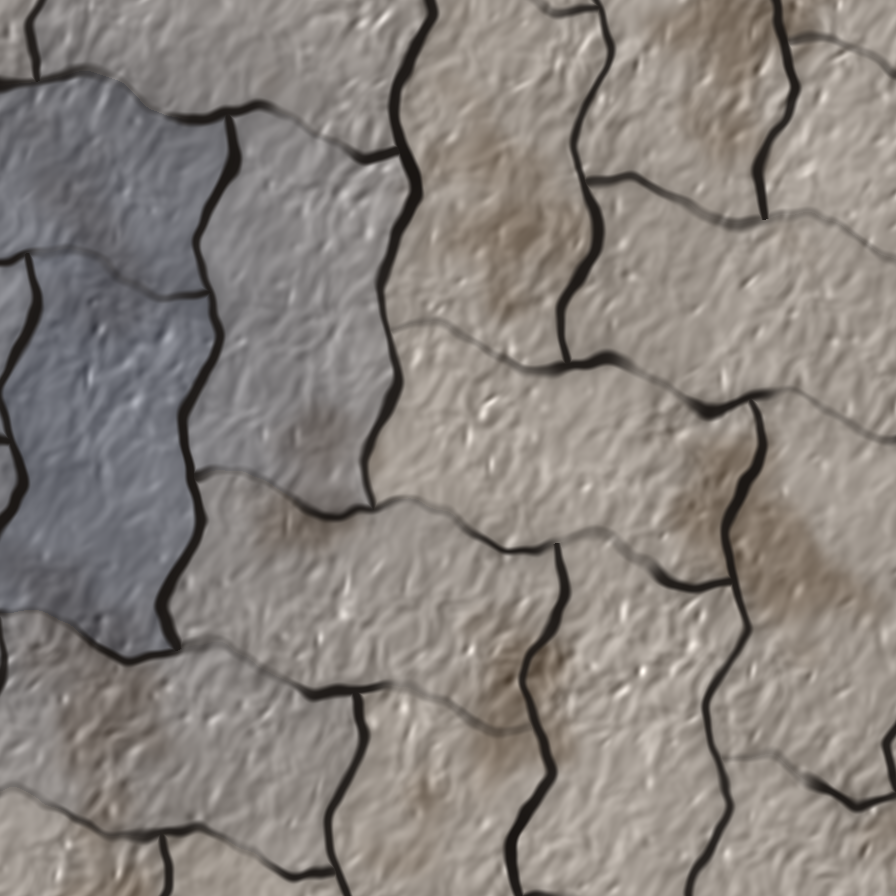
This texture is drawn by a WebGL 2 fragment shader. Its source:

```glsl
#version 300 es
precision highp float;
// Worn interlocking pavers laid in a slightly skewed herringbone.
// Zigzag joints come from a warped 2x1 lattice; embossed gradient noise
// and scattered chips give the rough surface, a cool shade lies at left.

#define COLUMN_STEP vec2(0.202, -0.040)
#define ROW_STEP vec2(0.018, 0.2005)
#define ORIGIN vec2(0.4336, 0.633)
#define ZIGZAG 0.085
#define JOINT_WIDTH 0.0052
#define RELIEF 0.30
#define RELIEF_SCALE 52.0
#define CHIP_SCALE 31.0
#define CHIP_SHARE 0.42
#define STONE vec3(0.630, 0.597, 0.563)
#define SHADE vec3(0.435, 0.445, 0.480)
#define GAP vec3(0.095, 0.080, 0.070)

uniform vec2 u_resolution;
out vec4 fragColor;

const float TAU = 6.2831853;

vec2 hash2(vec2 cell) {
  uvec2 v = uvec2(ivec2(cell)) * 1664525u + 1013904223u;
  v.x += v.y * 1664525u;
  v.y += v.x * 1664525u;
  v ^= v >> 16u;
  v.x += v.y * 1664525u;
  v.y += v.x * 1664525u;
  v ^= v >> 16u;
  return vec2(v & 0xffffu) / 65535.0;
}

float corner(vec2 cell, vec2 offset) {
  float angle = TAU * hash2(cell).x;
  return dot(vec2(cos(angle), sin(angle)), offset);
}

float noise(vec2 p) {
  vec2 i = floor(p), f = p - i, e = vec2(1, 0);
  vec2 s = f * f * f * (f * (f * 6.0 - 15.0) + 10.0);
  return mix(mix(corner(i, f), corner(i + e, f - e), s.x),
             mix(corner(i + e.yx, f - e.yx), corner(i + e.xx, f - e.xx), s.x), s.y);
}

vec2 turn(vec2 p, float angle) {
  float c = cos(angle), s = sin(angle);
  return vec2(c * p.x + s * p.y, c * p.y - s * p.x);
}

// Rounded zigzag of period one, zero at whole numbers.
float zigzag(float t) {
  return asin(0.93 * sin(TAU * t)) / 1.2;
}

// Surface height, drawn out along a steep diagonal.
float height(vec2 p) {
  vec2 q = turn(p, 1.0) * vec2(0.62, 1.0) * RELIEF_SCALE;
  q += 0.6 * vec2(noise(p * 19.0), noise(p * 19.0 + 40.0));
  return noise(q) + 0.45 * noise(q * 1.9 + 17.0);
}

// Scattered bright chips, each with a dark side.
float chips(vec2 p) {
  vec2 q = p * CHIP_SCALE, base = floor(q);
  float sum = 0.0;
  for (int y = -1; y <= 1; y++)
    for (int x = -1; x <= 1; x++) {
      vec2 cell = base + vec2(x, y);
      vec2 place = hash2(cell), kind = hash2(cell + 211.0);
      if (kind.x > CHIP_SHARE) continue;
      vec2 size = vec2(0.16 + 0.24 * kind.y, 0.10 + 0.08 * place.x);
      vec2 d = turn(q - cell - place, 0.5 + 1.1 * place.y) / size;
      vec2 lee = d - vec2(-0.3, 1.6);
      float power = 0.3 + 0.7 * fract(kind.y * 7.3);
      sum += power * (exp(-dot(d, d)) - 0.6 * exp(-dot(lee, lee)));
    }
  return sum;
}

void main() {
  float scale = min(u_resolution.x, u_resolution.y);
  vec2 p = gl_FragCoord.xy / scale;
  float pixel = 1.0 / scale;

  // Lattice coordinates with ragged zigzag joints
  mat2 basis = mat2(COLUMN_STEP, ROW_STEP);
  vec2 ragged = 0.009 * vec2(noise(p * 11.0), noise(p * 11.0 + 70.0))
              + 0.005 * vec2(noise(p * 33.0), 1.6 * noise(p * 33.0 + 90.0));
  vec2 grid = inverse(basis) * (p + ragged - ORIGIN);
  vec2 bent = grid + ZIGZAG * vec2(zigzag(grid.y), -zigzag(grid.x));
  vec2 cell = floor(bent), f = bent - cell;

  // Herringbone: 0, 1 are halves of a lying block; 2, 3 of a standing one
  int part = int(mod(cell.x - cell.y + 3.0, 4.0) + 0.5);
  float side = min(part == 1 ? 1.0 : f.x, part == 0 ? 1.0 : 1.0 - f.x) * 0.2;
  float ends = min(part == 2 ? 1.0 : f.y, part == 3 ? 1.0 : 1.0 - f.y) * 0.2;
  vec2 block = cell - vec2(part == 1, part == 2);
  vec2 middle = ORIGIN + basis * (block + (part < 2 ? vec2(1.0, 0.5) : vec2(0.5, 1.0)));

  // Stone tone: cool shade, block tint, brown and grey stains
  float reach = length((mix(p, middle, 0.55) - vec2(0.06, 0.60)) * vec2(1.0, 0.75));
  float chill = 1.0 - smoothstep(0.04, 0.52, reach);
  vec3 color = mix(STONE, SHADE, chill);
  color += 0.035 * (hash2(block + 57.0).x - 0.5);
  color += 0.07 * noise(p * 5.0 + 8.0) + 0.06 * noise(p * 14.0);
  float stain = smoothstep(0.12, 0.5, noise(p * 4.3 + 31.0) + 0.3 * noise(p * 16.0));
  color -= stain * vec3(0.13, 0.15, 0.17) * (1.0 - 0.6 * chill);

  // Embossed relief, rougher in patches
  vec2 light = vec2(0.0035, -0.0025);
  float slope = height(p + light) - height(p - light);
  float rough = 0.6 + 0.7 * smoothstep(-0.3, 0.4, noise(p * 6.0 + 5.0));
  color += RELIEF * 0.55 * rough * slope * (1.0 - 0.35 * chill);
  color += 0.25 * rough * chips(p) * (1.0 - 0.3 * chill);

  // Joints: deep upright gaps, broken and partly filled cross gaps
  float wear = noise(p * 8.0 + 23.0);
  float width = JOINT_WIDTH * (1.0 + 0.9 * wear);
  float soft = 0.0022 + pixel;
  float upright = 1.0 - smoothstep(width - soft, width + soft, side);
  float broken = 1.7 * noise(p * 9.0 + 61.0) + 0.4 * cos(TAU * (grid.x - 0.85));
  float filled = 0.22 + 0.7 * smoothstep(-0.35, 0.55, broken);
  float cross_gap = filled * (1.0 - smoothstep(width - soft, width + 1.6 * soft, ends * 1.1));
  float halo = max(exp(-side / 0.008), filled * exp(-ends / 0.011));
  float rim = part == 0 ? 0.0 : exp(-pow(((1.0 - f.x) * 0.2 - width - 0.004) / 0.003, 2.0));
  color += 0.08 * rim * smoothstep(-0.1, 0.3, noise(p * 7.0 + 3.0));
  color *= 1.0 - 0.26 * halo;
  color = mix(color, GAP, max(upright * (0.88 + 0.2 * wear), cross_gap));

  fragColor = vec4(clamp(color, 0.0, 1.0), 1.0);
}
```
